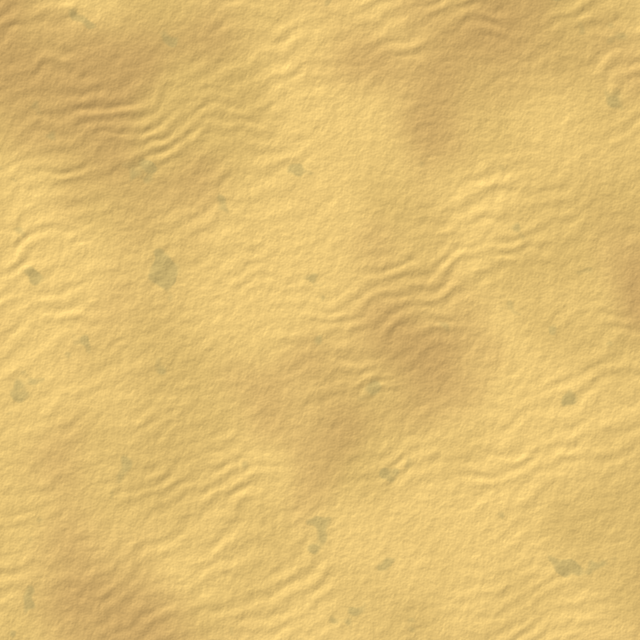
This texture is drawn by a three.js fragment shader. Its source:

```glsl
#define RIPPLE_COUNT 32.0
#define RIPPLE_HEIGHT 0.00023
#define GRAIN_SCALE 56.0
#define GRAIN_HEIGHT 0.00040
#define SLOPE_STEP 0.0011
#define RELIEF 1.1
#define LIGHT_DIR vec2(-0.6, 0.8)
#define SAND vec3(0.925, 0.787, 0.482)
#define OLIVE_SAND vec3(0.835, 0.707, 0.425)
#define BROWN_SAND vec3(0.770, 0.628, 0.390)
#define DAMP_SPOT vec3(0.700, 0.630, 0.405)

varying vec2 vUv;

const float TAU = 6.2831853;

vec2 hash22(vec2 p) {
  vec3 q = fract(vec3(p.xyx) * vec3(0.1031, 0.1030, 0.0973));
  q += dot(q, q.yzx + 33.33);
  return fract((q.xx + q.yz) * q.zy);
}

float cornerSlope(vec2 cell, vec2 offset) {
  return dot(hash22(cell) * 2.0 - 1.0, offset);
}

// Gradient noise, centred on zero
float noise(vec2 p) {
  vec2 i = floor(p);
  vec2 f = p - i;
  vec2 u = f * f * f * (f * (f * 6.0 - 15.0) + 10.0);
  vec2 x = vec2(1.0, 0.0);
  float low = mix(cornerSlope(i, f), cornerSlope(i + x, f - x), u.x);
  float high = mix(cornerSlope(i + x.yx, f - x.yx), cornerSlope(i + 1.0, f - 1.0), u.x);
  return 1.2 * mix(low, high, u.y);
}

float fbm(vec2 p) {
  mat2 turn = mat2(0.8, 0.6, -0.6, 0.8);
  float sum = 0.0;
  float amplitude = 1.0;
  for (int i = 0; i < 3; i++) {
    sum += amplitude * noise(p);
    p = turn * p * 2.1 + 17.3;
    amplitude *= 0.5;
  }
  return sum;
}

// Wind ripples: warped waves, broken into short crests
float ripples(vec2 p) {
  float across = dot(p, vec2(-0.36, 0.93));
  float warp = 1.6 * noise(p * 4.0 + 40.0) + 1.0 * noise(p * 11.0 + 80.0)
    + 0.45 * noise(p * 26.0 + 95.0);
  float strength = mix(0.15, 1.2, smoothstep(-0.3, 0.35, noise(p * 4.5 + 120.0)));
  strength *= 0.85 + 1.2 * noise(p * 15.0 + 135.0);
  return strength * sin(TAU * (across * RIPPLE_COUNT + warp));
}

float sandHeight(vec2 p) {
  return RIPPLE_HEIGHT * ripples(p) + GRAIN_HEIGHT * fbm(p * GRAIN_SCALE + 200.0);
}

void main() {
  // Slope facing the light
  vec2 stepToLight = 0.5 * SLOPE_STEP * LIGHT_DIR;
  float slope = (sandHeight(vUv - stepToLight) - sandHeight(vUv + stepToLight)) / SLOPE_STEP;

  // Broad tints
  float olive = smoothstep(-0.3, 0.4, fbm(vUv * 3.0 + 7.0));
  float brown = smoothstep(0.0, 0.6, fbm(vUv * 2.6 + 61.0));
  vec3 color = mix(SAND, OLIVE_SAND, 0.85 * olive);
  color = mix(color, BROWN_SAND, 0.8 * brown);

  // Small damp spots
  float spot = smoothstep(0.44, 0.6, fbm(vUv * 13.0 + 150.0));
  color = mix(color, DAMP_SPOT, 0.55 * spot);

  gl_FragColor = vec4(color * (1.0 + RELIEF * slope), 1.0);
}
```
